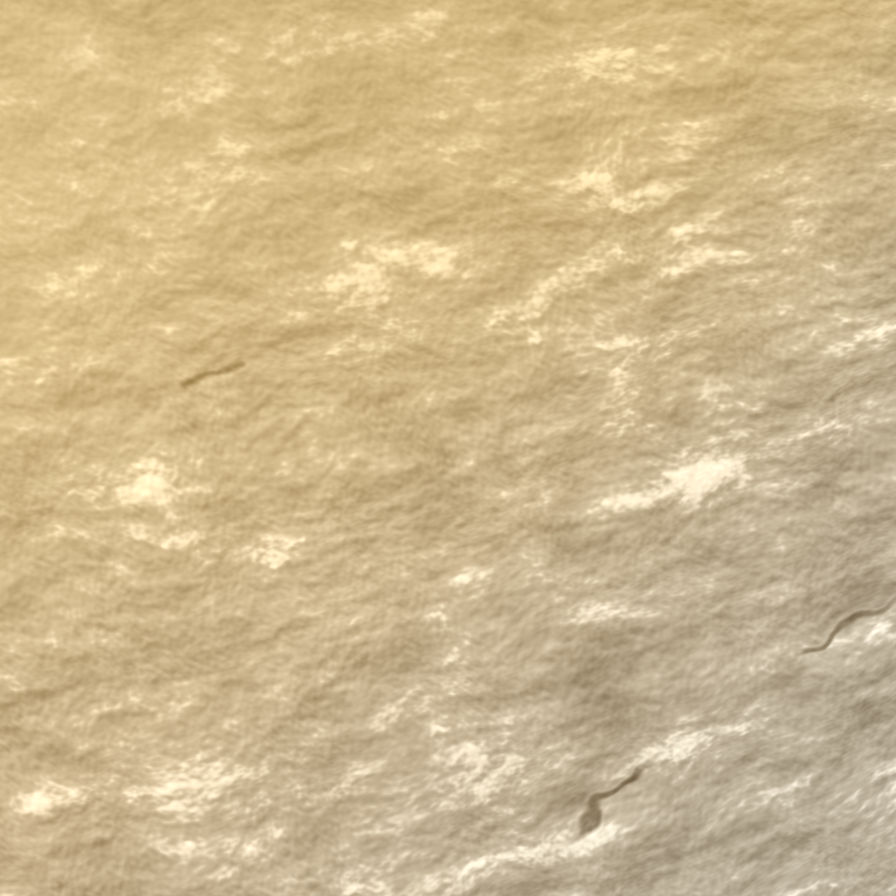
This texture is drawn by a three.js fragment shader. Its source:

```glsl
// Weathered sandstone face with slanting soft streaks, pale flakes and a broken crack.
#define STREAK_FREQ 15.0
#define STREAK_STRETCH 0.42
#define OCTAVE_GAIN 0.77
#define TONE_CONTRAST 0.085
#define RELIEF_CONTRAST 0.055
#define FLAKE_STRENGTH 0.13
#define CRACK_WIDTH 0.0045
#define CRACK_DEPTH 0.24

varying vec2 vUv;

const vec3 GOLD = vec3(0.835, 0.730, 0.515);
const vec3 SAND = vec3(0.800, 0.712, 0.565);
const vec3 STONE = vec3(0.725, 0.680, 0.595);

vec2 hashGradient(vec2 cell) {
  vec3 p = fract(cell.xyx * vec3(0.1031, 0.1030, 0.0973));
  p += dot(p, p.yzx + 33.33);
  return fract((p.xx + p.yz) * p.zy) * 2.0 - 1.0;
}

// Gradient noise, roughly -1 to 1
float noise(vec2 p) {
  vec2 i = floor(p);
  vec2 f = fract(p);
  vec2 u = f * f * f * (f * (f * 6.0 - 15.0) + 10.0);
  float a = dot(hashGradient(i), f);
  float b = dot(hashGradient(i + vec2(1.0, 0.0)), f - vec2(1.0, 0.0));
  float c = dot(hashGradient(i + vec2(0.0, 1.0)), f - vec2(0.0, 1.0));
  float d = dot(hashGradient(i + 1.0), f - 1.0);
  return 1.6 * mix(mix(a, b, u.x), mix(c, d, u.x), u.y);
}

// Bedding is nearly level at the top and steeper toward the lower right
vec2 beddingCoords(vec2 p) {
  float slope = 0.12 + 0.22 * (1.0 - p.y) * p.x;
  vec2 wobble = vec2(noise(p * 9.0), noise(p * 8.0 + 17.0));
  return vec2(p.x + 0.2 * p.y, p.y - slope * p.x) + 0.013 * wobble;
}

// Streaks that become rounder grains in the finer octaves
float rockHeight(vec2 p) {
  vec2 q = beddingCoords(p) * STREAK_FREQ * vec2(STREAK_STRETCH, 1.0);
  float height = 0.0;
  float amplitude = 1.0;
  for (int octave = 0; octave < 5; octave++) {
    height += amplitude * noise(q);
    q = q * vec2(2.15, 1.87) + vec2(13.7, 5.3);
    amplitude *= OCTAVE_GAIN;
  }
  return height;
}

float segmentDistance(vec2 p, vec2 a, vec2 b) {
  vec2 ab = b - a;
  return length(p - a - ab * clamp(dot(p - a, ab) / dot(ab, ab), 0.0, 1.0));
}

vec3 baseColour(vec2 p) {
  float warmth = smoothstep(0.25, 1.15, p.y + 0.35 * (1.0 - p.x));
  float greyness = smoothstep(0.15, 0.95, p.x * 0.75 + (1.0 - p.y) * 0.7 - 0.45);
  vec3 colour = mix(mix(SAND, GOLD, warmth), STONE, greyness);
  float leftGlow = exp(-14.0 * p.x * p.x - 12.0 * (p.y - 0.78) * (p.y - 0.78));
  return colour + 0.035 * leftGlow;
}

// Signed height above the jagged crack line
float crackOffset(vec2 p) {
  float jag = 0.035 * noise(p * 11.0) + 0.014 * noise(p * 34.0);
  return (p.y - 0.09 - 0.74 * (p.x - 0.65) + jag) * 0.8;
}

void main() {
  vec2 p = vUv;
  float height = rockHeight(p);
  float relief = height - rockHeight(p + vec2(-0.003, 0.006));
  float patches = noise(p * vec2(3.5, 5.0) + 4.0) + 0.6 * noise(p * 11.0 + 9.0);

  // Surface tone, calmer in the golden upper left
  float calm = smoothstep(0.55, 1.3, p.y + 0.4 * (1.0 - p.x));
  float tone = TONE_CONTRAST * height + RELIEF_CONTRAST * relief + 0.02 * patches;
  tone *= 1.0 - 0.4 * calm;
  float flakes = smoothstep(0.4, 1.3, height + 0.6 * patches);
  tone += FLAKE_STRENGTH * flakes * (1.0 - 0.45 * calm);

  // Broken crack with a soft shadow above and a pale lip below
  float offset = crackOffset(p);
  float opened = smoothstep(0.58, 0.65, p.x)
    * mix(0.12, 1.0, smoothstep(0.0, 0.8, cos((p.x - 0.68) * 24.0)));
  float crack = 1.0 - smoothstep(0.2, 1.6, abs(offset) / CRACK_WIDTH);
  float shadow = exp(-abs(offset - 0.018) * 55.0);
  float lip = exp(-abs(offset + 0.018) * 75.0);
  tone += opened * (0.06 * lip - 0.05 * shadow - CRACK_DEPTH * crack);

  // Short dark nick
  vec2 bent = p + vec2(0.0, 0.004 * noise(p * 40.0));
  float nick = segmentDistance(bent, vec2(0.205, 0.572), vec2(0.27, 0.594));
  tone -= 0.16 * (1.0 - smoothstep(0.0, 0.0065, nick));

  vec3 colour = baseColour(p) + tone * vec3(0.96, 1.0, 1.03);
  gl_FragColor = vec4(clamp(colour, 0.0, 1.0), 1.0);
}
```
